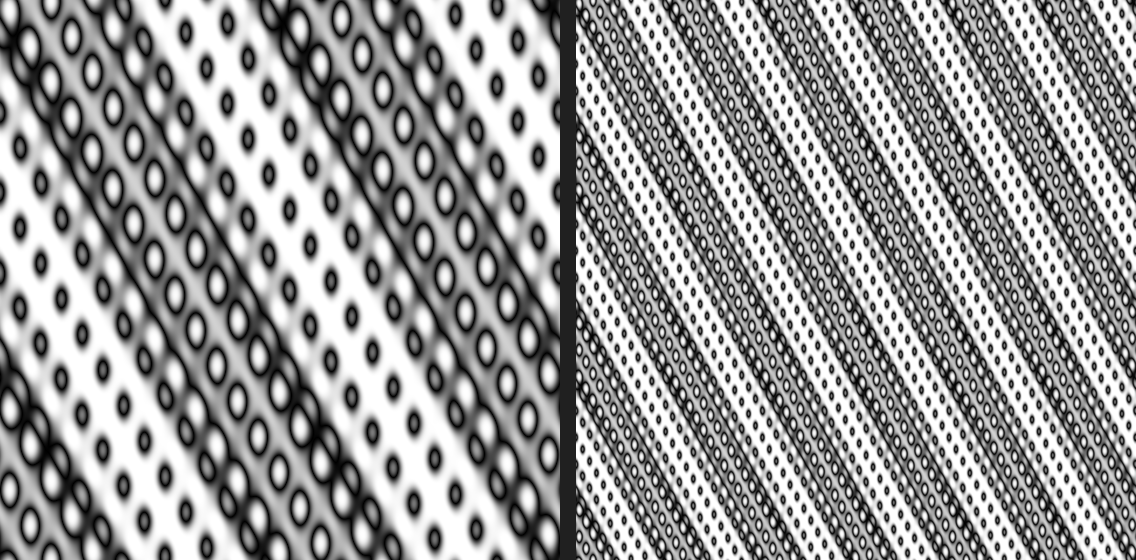
Left, the tile; right, the same tile 3 across and 3 down.
This pattern is drawn by a Shadertoy shader. Its source:

```glsl
const float TAU = 6.28318530718;

// Plane wave with whole cycles across and up, so it tiles
float wave(vec2 uv, vec2 cycles, float phase) {
    return cos(TAU * (dot(uv, cycles) + phase));
}

// Signed interference of a broad band with two fine crossing waves
float interference(vec2 uv) {
    float band = wave(uv, vec2(2.0, 1.0), 0.333);
    float rows = wave(uv, vec2(12.0, 7.0), 0.92);
    float beads = wave(uv, vec2(15.0, -7.0), -0.385);

    // Beads sit on the row crests in grey bands, on the troughs in white ones
    return 0.28 + 0.45 * band + 0.42 * rows + 0.29 * beads * (rows - band);
}

void mainImage(out vec4 fragColor, in vec2 fragCoord) {
    vec2 uv = fragCoord / iResolution.xy;

    // Folding the sign draws dark outlines at the zero crossings
    float folded = abs(interference(uv));

    // Sine shoulder eases the highlights into white
    float shade = sin(min(1.65 * folded, 0.25 * TAU));

    fragColor = vec4(vec3(shade), 1.0);
}
```
